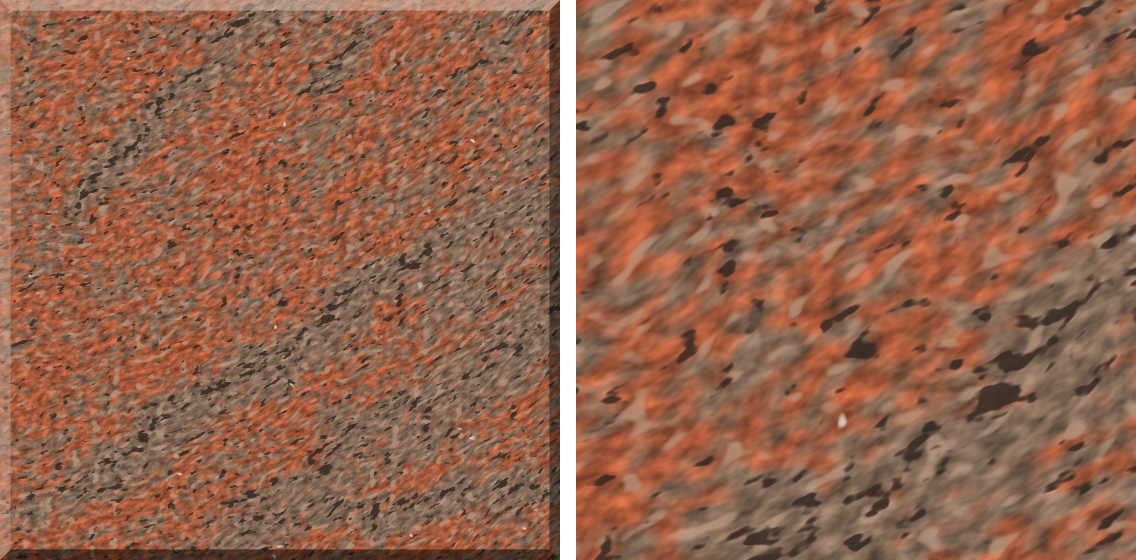
Left: the whole. Right: its middle third, enlarged.
A WebGL 1 fragment shader for this texture:

```glsl
precision highp float;
// Bevelled tile of red granite with slanting grey veins and dark mineral flecks.

uniform vec2 u_resolution;

#define GRAIN_FREQ vec2(56.0, 92.0)
#define FLECK_FREQ vec2(44.0, 78.0)
#define PATCH_FREQ vec2(8.0, 17.0)
#define GRAIN_CONTRAST 0.62
#define FLECK_LEVEL 0.25
#define PALE_LEVEL 0.20
#define VEIN_GREY 0.62
#define VEIN_WOBBLE 0.035
#define BEVEL_WIDTH 0.019

const vec3 RUST = vec3(0.66, 0.345, 0.225);
const vec3 TAUPE = vec3(0.515, 0.415, 0.345);
const vec3 PALE = vec3(0.74, 0.60, 0.51);
const vec3 SHADOW = vec3(0.20, 0.155, 0.135);
const vec3 SPARK = vec3(0.92, 0.87, 0.82);
const vec3 GLOSS = vec3(0.84, 0.73, 0.67);

vec2 gradientAt(vec2 cell) {
    float h = fract(sin(dot(cell, vec2(127.1, 311.7))) * 43758.547);
    float angle = 6.28319 * h;
    return vec2(cos(angle), sin(angle));
}

// Gradient noise, about -0.7 to 0.7
float noise(vec2 p) {
    vec2 i = floor(p);
    vec2 f = p - i;
    vec2 w = f * f * f * (f * (f * 6.0 - 15.0) + 10.0);
    vec2 e = vec2(1.0, 0.0);
    float low = mix(dot(gradientAt(i), f), dot(gradientAt(i + e), f - e), w.x);
    float high = mix(dot(gradientAt(i + e.yx), f - e.yx),
                     dot(gradientAt(i + e.xx), f - e.xx), w.x);
    return mix(low, high, w.y);
}

float fbm(vec2 p) {
    float sum = 0.0;
    float amp = 0.75;
    for (int i = 0; i < 3; i++) {
        sum += amp * noise(p);
        p = p * 1.9 + 17.3;
        amp *= 0.55;
    }
    return sum;
}

// Vein along y = course.x + course.y * x + course.z * x * x.
// span holds its first x, last x and half width; returns (grey band, dark core).
vec2 vein(vec2 p, vec3 course, vec3 span) {
    float slope = course.y + 2.0 * course.z * p.x;
    float d = p.y - course.x - p.x * (course.y + course.z * p.x);
    d /= sqrt(1.0 + slope * slope);
    float reach = smoothstep(span.x - 0.08, span.x + 0.08, p.x)
                * (1.0 - smoothstep(span.y - 0.08, span.y + 0.08, p.x));
    float band = exp(-pow(d / span.z, 2.0));
    float core = exp(-pow((d - 0.3 * span.z) / 0.010, 2.0));
    return reach * vec2(band, core);
}

vec2 allVeins(vec2 p) {
    vec2 v = vein(p, vec3(0.04, 0.62, 0.04), vec3(0.08, 0.82, 0.045));
    v = max(v, vein(p, vec3(0.49, 1.05, 0.0), vec3(0.10, 0.60, 0.035)));
    v = max(v, vein(p, vec3(0.00, 0.13, 0.30), vec3(0.55, 1.20, 0.060)));
    v = max(v, vein(p, vec3(0.02, 0.11, 0.0), vec3(0.42, 1.20, 0.032)));
    v = max(v, vein(p, vec3(-0.04, 0.33, 0.0), vec3(0.40, 0.62, 0.014)));
    v = max(v, vein(p, vec3(0.37, 0.85, 0.0), vec3(0.54, 0.68, 0.028)));
    v = max(v, vein(p, vec3(0.17, 0.85, 0.0), vec3(0.78, 1.00, 0.025)));
    // Broad grey field towards the right edge
    float field = smoothstep(0.60, 1.0, p.x) * exp(-pow((p.y - 0.52) / 0.22, 2.0));
    return vec2(max(v.x, 0.8 * field), v.y);
}

vec3 granite(vec2 p) {
    // Shear the stone so that its grains follow the veins
    vec2 flow = vec2(p.x, p.y - p.x * (0.25 + 0.17 * p.x));
    flow += 0.012 * vec2(noise(p * 9.0), noise(p * 9.0 + 40.0));
    vec2 bend = vec2(noise(p * 5.0 + 3.0), noise(p * 6.0 + 71.0));
    bend += 0.35 * vec2(noise(p * 24.0), noise(p * 24.0 + 9.0));
    vec2 veins = allVeins(p + VEIN_WOBBLE * bend);

    // Red and grey minerals
    float patches = fbm(flow * PATCH_FREQ + 5.0);
    float mineral = noise(flow * GRAIN_FREQ * 0.8 + 31.0);
    float redness = 0.10 + 0.75 * patches + 0.75 * mineral - VEIN_GREY * veins.x;
    vec3 col = mix(TAUPE, RUST, smoothstep(-0.38, 0.36, redness));

    // Light and dark of the single grains
    float grain = fbm(flow * GRAIN_FREQ);
    col *= 1.0 + GRAIN_CONTRAST * grain;
    float pale = noise(flow * GRAIN_FREQ * 0.9 + 83.0);
    col = mix(col, PALE, 0.7 * smoothstep(PALE_LEVEL, PALE_LEVEL + 0.25, pale));

    // Dark flecks gather in clusters and along the vein cores
    float fleck = fbm(flow * FLECK_FREQ + 120.0) + 0.22 * noise(flow * vec2(13.0, 20.0) + 60.0);
    fleck += 0.07 * veins.x + 0.30 * veins.y * (0.7 + noise(p * 18.0));
    col = mix(col, SHADOW, 0.85 * smoothstep(FLECK_LEVEL, FLECK_LEVEL + 0.22, fleck));

    // Rare bright crystals
    float spark = smoothstep(0.38, 0.52, noise(p * 62.0 + 7.0))
                * smoothstep(0.30, 0.42, noise(p * 11.0 + 15.0));
    return mix(col, SPARK, spark * (1.0 - veins.x));
}

// Mitred rim, lit from the upper left
vec3 bevel(vec3 col, vec2 p, float px) {
    float lightSide = min(p.x, 1.0 - p.y);
    float darkSide = min(1.0 - p.x, p.y);
    float rim = 1.0 - smoothstep(-px, px, min(lightSide, darkSide) - BEVEL_WIDTH);
    float onTop = smoothstep(-px, px, p.x + p.y - 1.0);
    float onBottom = smoothstep(-px, px, 1.0 - p.x - p.y);
    onTop = mix(onTop, smoothstep(-px, px, p.x - (1.0 - p.y)), 1.0);
    onBottom = smoothstep(-px, px, 1.0 - p.x - p.y);
    vec3 lit = mix(col, GLOSS, mix(0.36, 0.55, onTop));
    vec3 shaded = col * mix(0.58, 0.48, onBottom);
    vec3 edge = mix(shaded, lit, smoothstep(-px, px, darkSide - lightSide));
    return mix(col, edge, rim);
}

void main() {
    vec2 p = gl_FragCoord.xy / u_resolution;
    float px = 1.0 / min(u_resolution.x, u_resolution.y);
    gl_FragColor = vec4(bevel(granite(p), p, px), 1.0);
}
```
